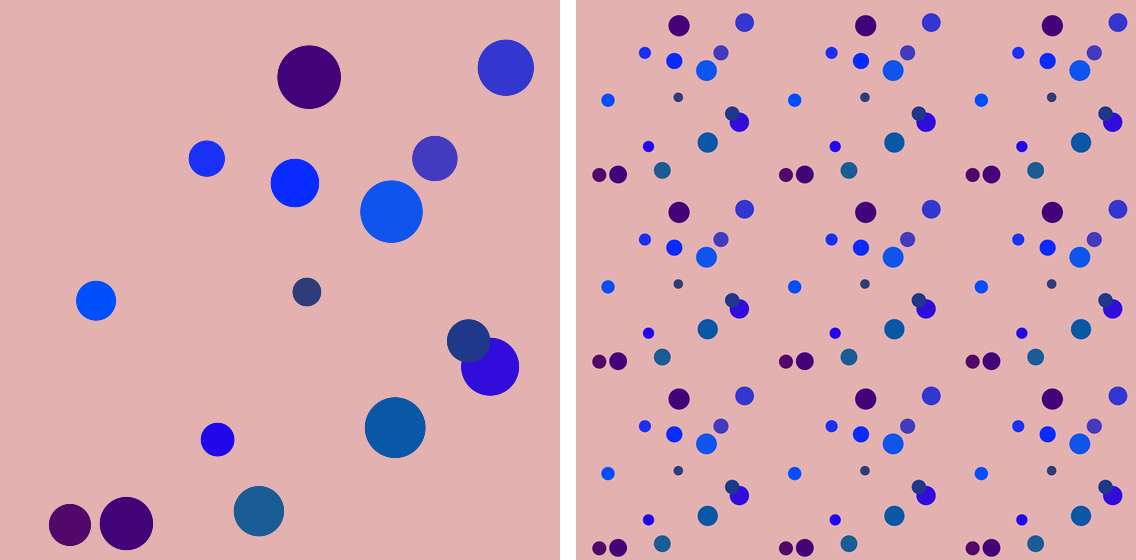
Left: one tile. Right: repeated 3 by 3.
Write a WebGL 2 fragment shader that draws this background.

```glsl
#version 300 es
precision highp float;

uniform vec2 u_resolution;
out vec4 fragColor;

const int DISC_COUNT = 15;
const int HUE_COUNT = 7;

const vec3 discHues[HUE_COUNT] = vec3[](
    vec3(0.29, 0.02, 0.44),  // purple
    vec3(0.03, 0.32, 0.96),  // azure
    vec3(0.07, 0.35, 0.62),  // steel blue
    vec3(0.07, 0.18, 0.99),  // royal blue
    vec3(0.16, 0.04, 0.89),  // indigo
    vec3(0.23, 0.22, 0.78),  // periwinkle
    vec3(0.15, 0.23, 0.51)   // slate navy
);

// Even quasi-random spread, loosened by sines and kept off the borders
vec2 discCentre(float id) {
    vec2 spread = id * vec2(0.75488, 0.56984);
    vec2 jitter = 0.1 * sin(id * vec2(2.4, 4.1) + vec2(1.0, 3.0));
    return 0.05 + 0.89 * fract(spread + jitter);
}

float discRadius(float id) {
    return mix(0.025, 0.058, pow(fract(id * 0.618 + 0.3), 0.8));
}

// Each round through the hues is tinted a little differently
vec3 discColour(int index) {
    float tint = index < HUE_COUNT ? 1.0 : -1.0;
    return clamp(discHues[index % HUE_COUNT] + tint * vec3(0.03, 0.01, -0.03), 0.0, 1.0);
}

void main() {
    vec2 uv = gl_FragCoord.xy / u_resolution;
    float pixel = 1.0 / min(u_resolution.x, u_resolution.y);
    vec3 colour = vec3(0.893, 0.694, 0.694);

    // Later discs cover earlier ones
    for (int i = 0; i < DISC_COUNT; i++) {
        float id = float(i);
        vec2 offset = uv - discCentre(id);
        offset -= round(offset);  // shortest way round the tile
        float edge = length(offset) - discRadius(id);
        float coverage = 1.0 - smoothstep(-0.5 * pixel, 0.5 * pixel, edge);
        colour = mix(colour, discColour(i), coverage);
    }

    fragColor = vec4(colour, 1.0);
}
```
